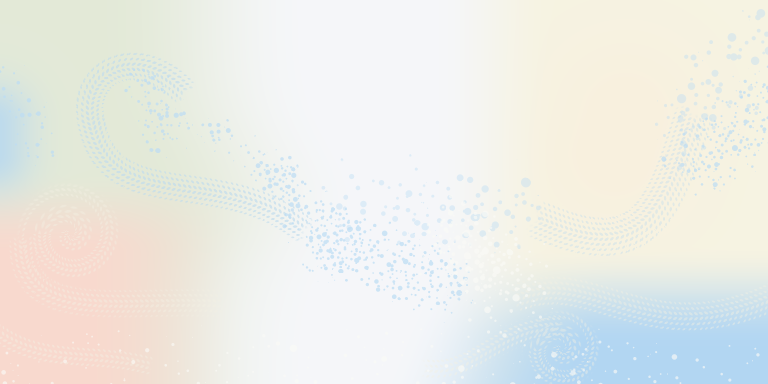
Write a WebGL 1 fragment shader that draws this background.

```glsl
precision highp float;
// Soft pastel wash: sage, cream, peach and blue fields around a white centre.
// Beaded ribbons follow Bezier curves and spirals through a lattice laid along
// their length; loose spray comes from jittered cellular dots under density masks.

uniform vec2 u_resolution;

const vec3 SAGE = vec3(0.89, 0.915, 0.845);
const vec3 CREAM = vec3(0.965, 0.952, 0.885);
const vec3 APRICOT = vec3(0.975, 0.937, 0.865);
const vec3 WHITE = vec3(0.96, 0.966, 0.976);
const vec3 PEACH = vec3(0.972, 0.852, 0.808);
const vec3 SKY = vec3(0.70, 0.84, 0.95);
const vec3 BEAD_BLUE = vec3(0.75, 0.86, 0.93);
const vec3 SPRAY_BLUE = vec3(0.74, 0.865, 0.955);
const vec3 BEAD_PALE = vec3(0.95, 0.94, 0.89);
const float BEAD_PITCH = 0.0135;
const float TAU = 6.28319;
const int CURVE_STEPS = 24;

float hash(vec2 p) {
  return fract(sin(dot(p, vec2(127.1, 311.7))) * 43758.5453);
}

// Filled disc edge, one output pixel wide
float disc(float dist, float radius) {
  float px = 1.0 / u_resolution.y;
  return clamp((radius - dist) / px + 0.5, 0.0, 1.0) * step(0.0001, radius);
}

// Soft glow around the segment from a to b
float glow(vec2 p, vec2 a, vec2 b, float width) {
  vec2 ab = b - a;
  vec2 d = p - a - ab * clamp(dot(p - a, ab) / dot(ab, ab), 0.0, 1.0);
  return exp(-dot(d, d) / (width * width));
}

// Chevron lattice of beads; s runs along the ribbon, d across it
float beads(float s, float d, float halfWidth) {
  vec2 q = vec2(s + abs(d) * 0.6, d) / BEAD_PITCH;
  float size = 0.33 - 0.13 * abs(d) / halfWidth;
  return disc(length(fract(q) - 0.5) * BEAD_PITCH, size * BEAD_PITCH);
}

vec2 bezier(vec2 a, vec2 b, vec2 c, vec2 d, float t) {
  float u = 1.0 - t;
  return u * u * u * a + 3.0 * u * t * (u * b + t * c) + t * t * t * d;
}

float ribbon(vec2 p, vec2 a, vec2 b, vec2 c, vec2 d, float halfWidth) {
  float best = 10.0, along = 0.0, across = 0.0, travelled = 0.0;
  vec2 from = a;
  for (int i = 1; i <= CURVE_STEPS; i++) {
    vec2 to = bezier(a, b, c, d, float(i) / float(CURVE_STEPS));
    float len = length(to - from);
    vec2 dir = (to - from) / len, v = p - from;
    float h = dot(v, dir);
    float dist = length(v - dir * clamp(h, 0.0, len));
    if (dist < best) {
      best = dist;
      along = travelled + h;
      across = dir.x * v.y - dir.y * v.x;
    }
    travelled += len;
    from = to;
  }
  float inside = 1.0 - smoothstep(0.75 * halfWidth, halfWidth, best);
  float cap = 1.0 - smoothstep(0.0, 0.4 * halfWidth, best - abs(across));
  return inside * cap * beads(along, across, halfWidth);
}

// Beaded spiral; gap is the spacing between its turns
float spiral(vec2 v, float radius, float gap) {
  float r = length(v), angle = atan(v.y, v.x);
  float turn = r / gap - angle / TAU;
  float across = (fract(turn) - 0.5) * gap;
  float along = angle * (floor(turn) + 0.5) * gap;
  float band = 1.0 - smoothstep(0.30, 0.42, abs(across) / gap);
  return band * (1.0 - smoothstep(0.85 * radius, radius, r)) * beads(along, across, 0.5 * gap);
}

// One random dot per cell, shown where density exceeds the cell's threshold
float spray(vec2 p, float density, float cells, float seed) {
  float a = 0.5 + seed;
  vec2 q = mat2(cos(a), sin(a), -sin(a), cos(a)) * p * cells;
  vec2 id = floor(q) + seed * 17.0;
  float radius = mix(0.13, 0.40, hash(id + 3.1) * hash(id + 8.7));
  vec2 centre = 0.5 + (vec2(hash(id), hash(id + 5.3)) - 0.5) * (1.0 - 2.0 * radius);
  float limit = hash(id + 11.9) * 0.9 + 0.08;
  radius *= smoothstep(limit, limit + 0.12, density);
  return disc(length(fract(q) - centre) / cells, radius / cells);
}

vec3 wash(vec2 p) {
  vec3 col = mix(SAGE, CREAM, smoothstep(0.4, 1.4, p.x));
  col = mix(col, APRICOT, 0.8 * glow(p, vec2(1.60, 0.60), vec2(1.63, 0.70), 0.2));
  float bulge = (p.y - 0.48) / 0.2;
  float leftEdge = 0.54 + 0.13 * exp(-bulge * bulge);
  float centre = smoothstep(-0.27, 0.27, p.x - leftEdge) * (1.0 - smoothstep(1.12, 1.45, p.x));
  col = mix(col, WHITE, centre);
  col = mix(col, PEACH, (1.0 - smoothstep(0.34, 0.56, p.y)) * (1.0 - smoothstep(0.22, 0.66, p.x)));
  col = mix(col, SKY, (1.0 - smoothstep(0.1, 0.36, p.y)) * smoothstep(1.0, 1.5, p.x - 0.4 * p.y));
  return mix(col, SKY, 0.8 * glow(p, vec2(-0.02, 0.60), vec2(-0.02, 0.68), 0.1));
}

void main() {
  vec2 p = gl_FragCoord.xy / u_resolution * vec2(2.0, 1.0);
  vec3 col = wash(p);

  // Blue ribbons: left hook and right sweep
  float hook = max(ribbon(p, vec2(0.47, 0.77), vec2(0.36, 0.88), vec2(0.20, 0.82), vec2(0.24, 0.67), 0.042),
                   ribbon(p, vec2(0.24, 0.67), vec2(0.29, 0.44), vec2(0.57, 0.57), vec2(0.78, 0.41), 0.042));
  col = mix(col, BEAD_BLUE, 0.65 * hook);
  float sweep = ribbon(p, vec2(1.42, 0.42), vec2(1.68, 0.31), vec2(1.73, 0.46), vec2(1.80, 0.68), 0.06);
  col = mix(col, BEAD_BLUE, 0.4 * sweep);

  // Pale ribbons and curls over the peach and blue corners
  float pale = ribbon(p, vec2(1.36, 0.23), vec2(1.55, 0.30), vec2(1.70, 0.07), vec2(2.04, 0.24), 0.045);
  pale = max(pale, ribbon(p, vec2(0.06, 0.36), vec2(0.06, 0.16), vec2(0.30, 0.22), vec2(0.56, 0.21), 0.04));
  pale = max(pale, ribbon(p, vec2(-0.05, 0.17), vec2(0.08, 0.04), vec2(0.22, 0.09), vec2(0.38, 0.05), 0.03));
  pale = max(pale, ribbon(p, vec2(1.12, 0.04), vec2(1.24, 0.03), vec2(1.30, 0.15), vec2(1.45, 0.15), 0.035));
  pale = max(pale, spiral(p - vec2(0.18, 0.39), 0.14, 0.07));
  pale = max(pale, spiral(p - vec2(1.46, 0.09), 0.105, 0.06));
  col = mix(col, BEAD_PALE, 0.42 * pale);

  // Fine blue spray trailing off the ribbons
  float fine = 0.75 * glow(p, vec2(0.37, 0.77), vec2(0.43, 0.67), 0.06);
  fine += 0.6 * glow(p, vec2(0.57, 0.65), vec2(0.74, 0.54), 0.04);
  fine += 0.7 * glow(p, vec2(0.72, 0.52), vec2(0.88, 0.36), 0.06);
  fine += 0.75 * glow(p, vec2(0.88, 0.36), vec2(1.15, 0.27), 0.08);
  fine += 0.7 * glow(p, vec2(1.83, 0.59), vec2(2.03, 0.74), 0.09);
  fine += 0.4 * glow(p, vec2(0.02, 0.79), vec2(0.10, 0.62), 0.06);
  float mist = max(spray(p, fine, 62.0, 0.1), spray(p, fine, 48.0, 0.9));
  col = mix(col, SPRAY_BLUE, 0.72 * mist);

  // Larger, fainter blue drops
  float coarse = 0.65 * glow(p, vec2(0.93, 0.48), vec2(1.32, 0.45), 0.10);
  coarse += 0.7 * glow(p, vec2(1.80, 0.68), vec2(1.98, 0.90), 0.11);
  float drops = max(spray(p, coarse, 24.0, 0.4), spray(p, coarse, 36.0, 1.3));
  col = mix(col, SPRAY_BLUE, 0.42 * drops);

  // White foam right of centre, with sparse flecks along the bottom
  float foam = 0.95 * glow(p, vec2(1.20, 0.37), vec2(1.32, 0.28), 0.10);
  foam += 0.22 * (1.0 - smoothstep(0.05, 0.28, p.y));
  float flecks = max(spray(p, foam, 34.0, 0.7), spray(p, foam, 52.0, 1.7));
  col = mix(col, vec3(0.98, 0.98, 0.965), 0.65 * flecks);

  gl_FragColor = vec4(col, 1.0);
}
```
